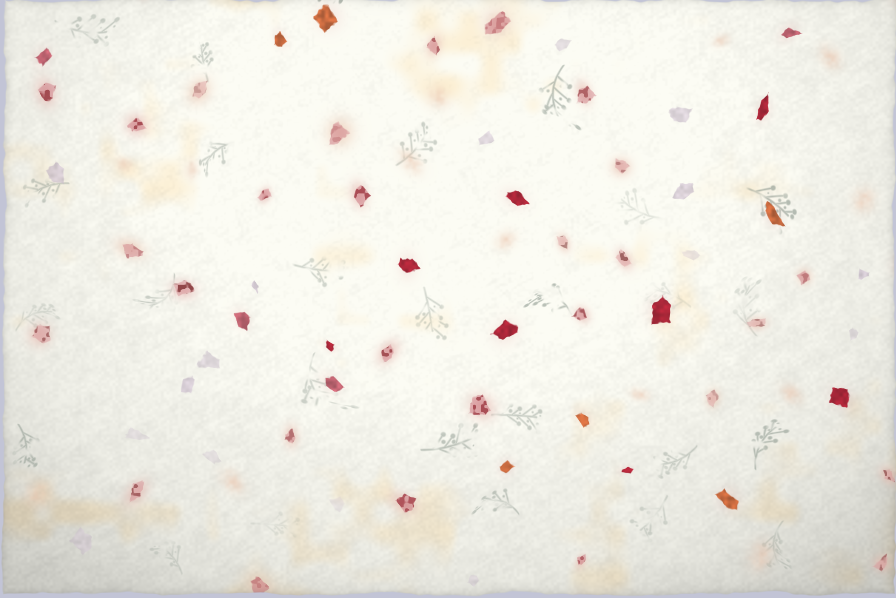
This texture is drawn by a WebGL 2 fragment shader. Its source:

```glsl
#version 300 es
precision highp float;
// Handmade paper with embedded petal fragments, bleeding stains and faint pressed sprigs.

uniform vec2 u_resolution;
out vec4 fragColor;

const float TAU = 6.28318;
const vec3 PAPER = vec3(1.0, 1.0, 0.967);
const vec3 BACKING = vec3(0.76, 0.77, 0.84);
const vec3 CRIMSON = vec3(0.66, 0.09, 0.17);
const vec3 ROSE = vec3(0.76, 0.36, 0.42);
const vec3 ORANGE = vec3(0.78, 0.38, 0.20);
const vec3 LAVENDER = vec3(0.78, 0.72, 0.79);
const vec3 PEACH = vec3(0.92, 0.78, 0.69);
const vec3 PINK = vec3(0.88, 0.66, 0.66);
const vec3 MAROON = vec3(0.42, 0.20, 0.18);
const vec3 SPRIG = vec3(0.52, 0.57, 0.53);
const vec2 LIGHT_CENTRE = vec2(0.5, 0.72);
const float PETAL_CELL = 0.125;
const float PETAL_CHANCE = 0.80;
const float SPRIG_CELL = 0.20;
const float SPRIG_CHANCE = 0.76;
const float GRAIN = 0.035;

vec3 hash3(vec2 cell, float seed) {
    uvec3 v = uvec3(ivec3(cell, seed) + 4096);
    v = v * 1664525u + 1013904223u;
    v.x += v.y * v.z; v.y += v.z * v.x; v.z += v.x * v.y;
    v ^= v >> 16u;
    v.x += v.y * v.z; v.y += v.z * v.x; v.z += v.x * v.y;
    return vec3(v >> 8u) / 16777216.0;
}

float noise(vec2 p) {
    vec2 c = floor(p), f = fract(p);
    f = f * f * (3.0 - 2.0 * f);
    float low = mix(hash3(c, 0.0).x, hash3(c + vec2(1, 0), 0.0).x, f.x);
    float high = mix(hash3(c + vec2(0, 1), 0.0).x, hash3(c + vec2(1, 1), 0.0).x, f.x);
    return mix(low, high, f.y);
}

vec2 rotate(vec2 p, float a) {
    return mat2(cos(a), -sin(a), sin(a), cos(a)) * p;
}

float segment(vec2 p, vec2 a, vec2 b) {
    vec2 d = b - a;
    return length(p - a - d * clamp(dot(p - a, d) / dot(d, d), 0.0, 1.0));
}

// Torn polygon made of five jittered half planes
float shard(vec2 q, float radius, vec2 cell) {
    float d = -1.0;
    for (int i = 0; i < 5; i++) {
        vec3 h = hash3(cell, 20.0 + float(i));
        float a = TAU * (float(i) + 0.8 * (h.x - 0.5)) / 5.0;
        d = max(d, dot(q, vec2(cos(a), sin(a))) - radius * mix(0.5, 1.1, h.y));
    }
    return d + 0.2 * radius * (noise(q * 180.0 + cell * 9.0) - 0.5);
}

vec3 addPetal(vec3 col, vec2 p, vec2 cell, float px) {
    vec3 place = hash3(cell, 1.0), kind = hash3(cell, 2.0), form = hash3(cell, 3.0);
    vec2 q = p - (cell + mix(vec2(0.1), vec2(0.9), place.xy)) * PETAL_CELL;
    if (place.z > PETAL_CHANCE || length(q) > 0.08) return col;
    q = rotate(q, form.x * TAU) * vec2(1.0, mix(1.0, 1.6, form.y));
    float radius = mix(0.010, 0.020, form.z);
    float mask = 1.0 - smoothstep(-px, px, shard(q, radius, cell));
    float halo = exp(-dot(q, q) / (radius * radius * 1.5));
    float texture1 = noise(p * 150.0);
    if (kind.x < 0.20) {          // crisp petal
        vec3 hue = kind.y < 0.45 ? CRIMSON : (kind.y < 0.7 ? ROSE : ORANGE);
        col = mix(col, PINK, 0.22 * halo);
        return mix(col, hue * mix(0.8, 1.15, texture1), 0.92 * mask);
    }
    if (kind.x < 0.58) {          // bleeding petal with dark flecks
        col = mix(col, mix(PEACH, PINK, kind.y), 0.62 * halo);
        col = mix(col, mix(PINK, ROSE, kind.z), 0.45 * mask);
        float flecks = smoothstep(0.48, 0.68, texture1);
        return mix(col, mix(MAROON, CRIMSON, kind.z * 0.7), flecks * mask * mix(0.2, 0.85, kind.y));
    }
    if (kind.x < 0.84)            // pale translucent shard
        return mix(col, LAVENDER * mix(0.88, 1.1, texture1), mask * mix(0.25, 0.7, kind.y));
    return mix(col, PEACH, 0.55 * halo * (0.6 + 0.6 * texture1));
}

// Curved stem with alternating twigs that end in small leaves
float sprig(vec2 p, vec2 cell, float px) {
    vec3 place = hash3(cell, 5.0), form = hash3(cell, 6.0);
    vec2 q = p - (cell + mix(vec2(0.15), vec2(0.85), place.xy)) * SPRIG_CELL;
    if (place.z > SPRIG_CHANCE || length(q) > 0.09) return 0.0;
    float size = mix(0.030, 0.046, form.y);
    q = rotate(q, form.x * TAU) / size;
    q.y += (form.z - 0.5) * 0.9 * q.x * q.x;
    float d = segment(q, vec2(-1, 0), vec2(0.9, 0)) - 0.015;
    for (int i = 0; i < 7; i++) {
        vec3 h = hash3(cell, 30.0 + float(i));
        float side = i % 2 == 0 ? 1.0 : -1.0;
        vec2 root = vec2(-0.6 + 0.22 * float(i), 0.0);
        vec2 tip = root + vec2(0.3 + 0.3 * h.x, side * mix(0.25, 0.65, h.y));
        d = min(d, segment(q, root, tip) - 0.01);
        d = min(d, length(q - tip) - 0.07);
        vec2 bud = mix(root, tip, 0.6) + vec2(0.15, -0.08 * side);
        d = min(d, length(q - bud) - 0.06 * h.z);
    }
    float ink = 1.0 - smoothstep(-0.5 * px, 0.0012 + px, d * size);
    return ink * mix(0.15, 0.6, hash3(cell, 7.0).x) * smoothstep(0.15, 0.65, noise(p * 70.0));
}

void main() {
    float px = 1.0 / u_resolution.y;
    vec2 p = gl_FragCoord.xy * px, uv = gl_FragCoord.xy / u_resolution;

    // Lit sheet with mottling, fibres and warm stains
    float away = length((uv - LIGHT_CENTRE) * vec2(1.0, 0.85));
    float tone = 0.99 - 0.07 * smoothstep(0.22, 0.58, away) - 0.14 * smoothstep(0.52, 0.80, away);
    tone += GRAIN * (noise(p * 210.0) - 0.5) + 0.025 * (noise(p * 45.0) - 0.5);
    tone += 0.02 * (noise(rotate(p, 0.5) * vec2(35.0, 190.0)) - 0.5);
    vec3 col = PAPER * min(tone, 0.988);
    float stain = smoothstep(0.6, 0.95, 0.65 * noise(p * 7.0 + 3.0) + 0.35 * noise(p * 28.0));
    col *= mix(vec3(1.0), vec3(1.0, 0.95, 0.87), stain);

    // Embedded sprigs, then petals
    for (int k = 0; k < 9; k++) {
        vec2 near = vec2(k % 3, k / 3) - 1.0;
        col = mix(col, SPRIG, sprig(p, floor(p / SPRIG_CELL) + near, px));
    }
    for (int k = 0; k < 9; k++) {
        vec2 near = vec2(k % 3, k / 3) - 1.0;
        col = addPetal(col, p, floor(p / PETAL_CELL) + near, px);
    }

    // Deckled border over the backing
    float ragged = 0.008 * (noise(p * 14.0) - 0.5) + 0.004 * (noise(p * 70.0) - 0.5);
    float inset = min(min(p.x - 0.007, u_resolution.x * px - p.x - 0.003), p.y - 0.008);
    inset = min(inset, 1.0 - p.y + 0.001) + ragged;
    col *= 1.0 - 0.10 * exp(-max(inset, 0.0) / 0.006);
    col = mix(BACKING, col, smoothstep(-px, px, inset));
    fragColor = vec4(col, 1.0);
}
```
